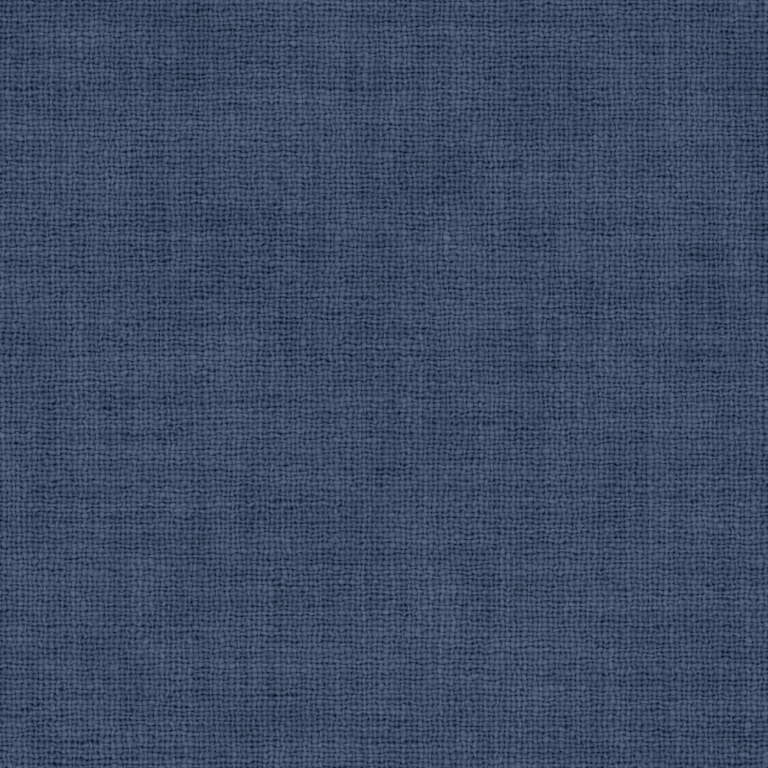
Write a Shadertoy shader that draws this texture.

```glsl
// Blue plain-weave cloth: two sets of threads pass over and under each other.
// Uneven thread width, small kinks and long faint streaks give a linen look,
// with dark pinholes at the thread corners and dark dashes between some rows.

const float PI = 3.14159265;

float hash(vec2 p) {
    return fract(sin(dot(p, vec2(127.1, 311.7))) * 43758.5453);
}

float valueNoise(vec2 p) {
    vec2 cell = floor(p);
    vec2 f = fract(p);
    f = f * f * (3.0 - 2.0 * f);
    float low = mix(hash(cell), hash(cell + vec2(1.0, 0.0)), f.x);
    float high = mix(hash(cell + vec2(0.0, 1.0)), hash(cell + vec2(1.0, 1.0)), f.x);
    return mix(low, high, f.y);
}

// Signed noise, centred on zero
float vary(vec2 p) {
    return valueNoise(p) - 0.5;
}

// Height of one thread: x runs across the threads, y along them.
// side is +1 or -1 and decides which set lies on top.
float threadHeight(vec2 p, float side, float seed) {
    float id = floor(p.x);
    float parity = 1.0 - 2.0 * mod(id, 2.0);
    float slub = valueNoise(vec2(id + seed, p.y * 0.45));
    float profile = pow(abs(sin(PI * p.x)) + 0.001, mix(0.35, 1.6, slub));
    float wave = 0.65 + 0.35 * side * parity * sin(PI * p.y);
    float shade = 1.0 + 0.36 * vary(vec2(id + seed + 40.0, p.y * 0.06));
    return profile * wave * shade;
}

void mainImage(out vec4 fragColor, in vec2 fragCoord) {
    vec2 uv = fragCoord / iResolution.y;

    // Thread coordinates: nearly straight rows with short kinks at crossings
    vec2 p = uv * vec2(140.0, 147.0);
    vec2 drift = vec2(vary(p * vec2(0.25, 0.06)), vary(p * vec2(0.06, 0.25) + 71.0));
    vec2 kink = vec2(vary(p * 0.95 + 13.0), vary(p * 0.95 + 37.0));
    p += 0.6 * drift + 0.55 * kink;

    // The higher thread is the visible one
    float warp = threadHeight(p, 1.0, 11.0);
    float weft = threadHeight(p.yx, -1.0, 307.0);
    float weave = max(warp, weft);

    // Pinholes of random depth at thread corners, dashes along the row gaps
    vec2 edge = 1.0 - abs(sin(PI * p));
    vec2 corner = floor(p + 0.5);
    float depth = hash(corner + 9.0);
    float pinhole = edge.x * edge.y * 1.9 * depth;
    float dash = edge.y * smoothstep(0.5, 0.9, valueNoise(vec2(p.x * 0.3, corner.y + 150.0)));

    // Long streaks along both directions, soft patches and fine fibre grain
    float streaks = 0.024 * vary(uv * vec2(10.0, 74.0)) + 0.024 * vary(uv * vec2(74.0, 9.0) + 19.0);
    float patches = 0.020 * vary(uv * vec2(9.0, 13.0) + 5.0);
    float grain = 0.045 * vary(p * 1.9 + 90.0);

    float tone = 0.19 * (weave - 0.60) - 0.075 * pinhole - 0.05 * dash;
    tone += streaks + patches + grain;
    vec3 cloth = vec3(0.245, 0.304, 0.396) + tone * vec3(1.0, 1.0, 1.02);
    fragColor = vec4(clamp(cloth, 0.0, 1.0), 1.0);
}
```
